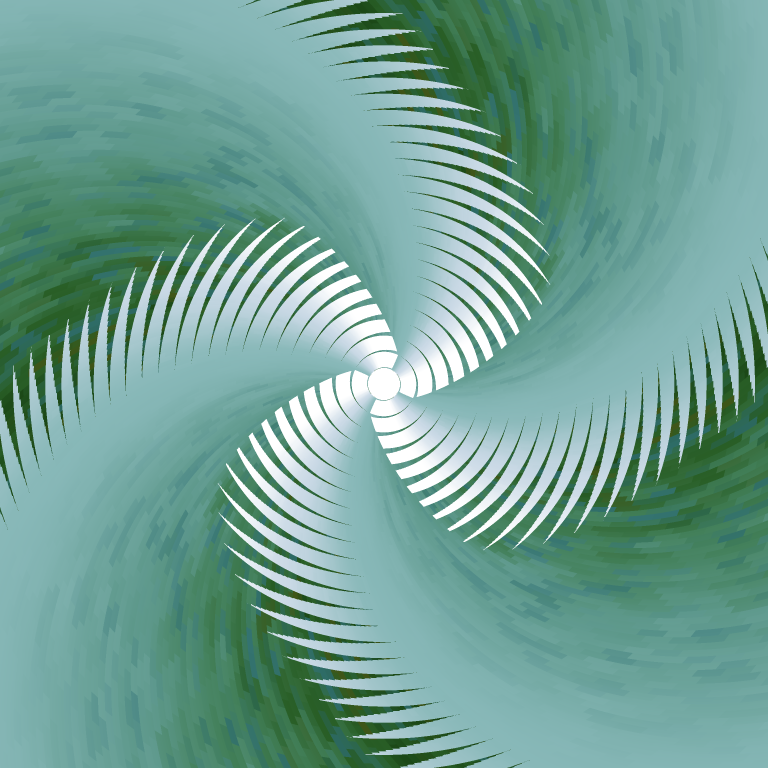
This background is drawn by a Shadertoy shader. Its source:

```glsl
// Four-armed spiral of toothed white blades sweeping over streaked green and teal.

const float RING_WIDTH = 0.021;   // radial spacing of the blades
const float SECTOR = 90.0;        // degrees covered by one arm
const float CELL_ANGLE = 1.25;    // angular size of one streak cell
const int SAMPLES = 3;            // antialiasing samples per axis

const vec3 DEEP_GREEN = vec3(0.10, 0.27, 0.08);
const vec3 LEAF = vec3(0.16, 0.37, 0.15);
const vec3 MOSS = vec3(0.26, 0.50, 0.35);
const vec3 SEA = vec3(0.37, 0.60, 0.55);
const vec3 TEAL = vec3(0.53, 0.72, 0.72);
const vec3 LAVENDER = vec3(0.79, 0.85, 0.90);
const vec3 BLUE_TINT = vec3(0.18, 0.43, 0.47);
const vec3 OLIVE_TINT = vec3(0.27, 0.33, 0.08);

vec2 hashGradient(vec2 cell) {
    vec2 h = vec2(dot(cell, vec2(127.1, 311.7)), dot(cell, vec2(269.5, 183.3)));
    return 2.0 * fract(sin(h) * 43758.5) - 1.0;
}

float gradientNoise(vec2 p) {
    vec2 i = floor(p), f = fract(p);
    vec2 w = f * f * (3.0 - 2.0 * f);
    vec2 e = vec2(0.0, 1.0);
    float low = mix(dot(hashGradient(i), f),
                    dot(hashGradient(i + e.yx), f - e.yx), w.x);
    float high = mix(dot(hashGradient(i + e), f - e),
                     dot(hashGradient(i + e.yy), f - e.yy), w.x);
    return mix(low, high, w.y);
}

// Colour along the sweep: dark green, teal, lavender, white
vec3 sweepColor(float phase) {
    vec3 c = mix(DEEP_GREEN, LEAF, smoothstep(0.0, 20.0, phase));
    c = mix(c, MOSS, smoothstep(18.0, 42.0, phase));
    c = mix(c, SEA, smoothstep(38.0, 60.0, phase));
    c = mix(c, TEAL, smoothstep(55.0, 90.0, phase));
    c = mix(c, LAVENDER, smoothstep(88.0, 116.0, phase));
    return mix(c, vec3(1.0), smoothstep(112.0, 138.0, phase));
}

// True where a light blade covers the dark start of the sweep
bool insideBlade(float radius, float sweep) {
    float steppedSweep = (floor(sweep / CELL_ANGLE) + 0.5) * CELL_ANGLE;
    float reach = mix(13.6, 9.6, smoothstep(0.25, 0.42, radius));
    float gap = pow(steppedSweep * radius / reach, 1.4);
    float bladeEnd = 48.0 + 1.758 / max(radius, 0.01);
    return sweep < bladeEnd && fract(radius / RING_WIDTH) > gap;
}

// Streak cells follow the spiral, staggered from lane to lane
vec2 streakCell(float radius, float sweep) {
    float lane = floor(sweep / CELL_ANGLE);
    float stagger = fract(lane * 0.618);
    return vec2(lane, floor(radius / (1.3 * RING_WIDTH) + stagger));
}

vec3 spiralColor(vec2 p) {
    float radius = length(p);
    if (radius < RING_WIDTH) return vec3(1.0);

    float angle = degrees(atan(p.y, p.x));
    float sweep = mod(60.0 + 97.5 * radius - angle, SECTOR);
    bool blade = insideBlade(radius, sweep);
    float phase = blade ? sweep + SECTOR : sweep;

    // Streaks fade where the sweep becomes light
    vec2 cell = streakCell(radius, sweep);
    float shade = gradientNoise(cell * vec2(0.37, 0.43) + 3.7);
    float tint = gradientNoise(cell * vec2(0.41, 0.57) + 41.3);
    float strength = 1.0 - smoothstep(30.0, 88.0, phase);
    phase += shade * (3.0 + 24.0 * strength);
    vec3 color = sweepColor(phase);

    float blue = smoothstep(0.0, 0.35, tint) * strength;
    float olive = smoothstep(0.12, 0.4, -tint)
                * (1.0 - smoothstep(18.0, 42.0, phase));
    color = mix(color, BLUE_TINT, 0.75 * blue);
    return mix(color, OLIVE_TINT, 0.8 * olive);
}

void mainImage(out vec4 fragColor, in vec2 fragCoord) {
    float scale = min(iResolution.x, iResolution.y);
    vec3 total = vec3(0.0);

    // Average a small grid of samples for smooth edges
    for (int y = 0; y < SAMPLES; y++) {
        for (int x = 0; x < SAMPLES; x++) {
            vec2 offset = (vec2(x, y) + 0.5) / float(SAMPLES) - 0.5;
            vec2 p = (fragCoord + offset - 0.5 * iResolution.xy) / scale;
            total += spiralColor(p);
        }
    }
    fragColor = vec4(total / float(SAMPLES * SAMPLES), 1.0);
}
```
